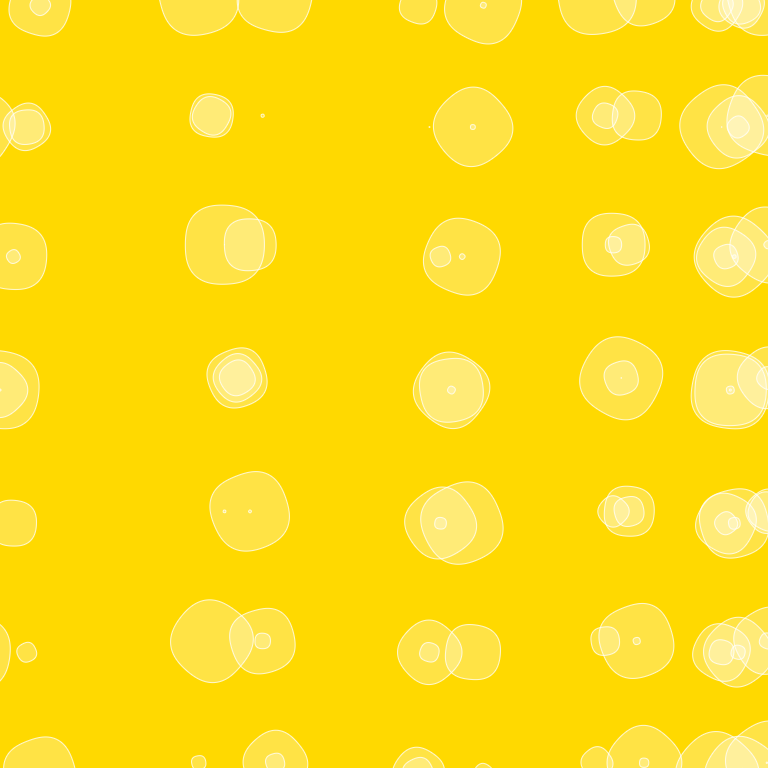
Give the GLSL for this pattern, as a Shadertoy shader.

```glsl
// Translucent white pebbles along a Lissajous path on a flat yellow ground.
#define GROUND vec3(1.0, 0.85, 0.0)
#define FILL_ALPHA 0.27
#define LINE_ALPHA 0.75
#define LINE_WIDTH 0.0014
#define MAX_RADIUS 0.0533
#define LAST_STEP 480
#define STEPS_PER_COLUMN 18
#define SQUARENESS 0.034
#define SKEW 0.009
#define LATITUDE_SHIFT -0.45

float hash(float n) {
    return fract(sin(n * 12.9898 + 4.1) * 43758.5453);
}

float cosDegrees(float a) {
    return cos(radians(mod(a, 360.0)));
}

float sinDegrees(float a) {
    return sin(radians(mod(a, 360.0)));
}

// Path: one degree per step across, ten degrees per step up.
vec2 pathPoint(float i) {
    return vec2(sinDegrees(i), 0.5 + sinDegrees(10.0 * i + LATITUDE_SHIFT));
}

// Radius swells and shrinks with a quadratic phase.
float pebbleRadius(float i) {
    float phase = 2.0 * i * i - 151.5 * i - 162.5;
    return MAX_RADIUS * (0.5 + 0.5 * cosDegrees(phase));
}

// Rounded, slightly lopsided square, turned differently at each step.
float pebbleDistance(vec2 q, float radius, float i) {
    float angle = atan(q.y, q.x + 1e-6);
    float turn = 6.2832 * hash(i);
    float bulge = SQUARENESS * cos(4.0 * angle + turn)
                + SKEW * cos(3.0 * angle + 2.0 * turn);
    return length(q) - radius * (1.0 + bulge);
}

float coverage(float d, float pixel) {
    return clamp(0.5 - d / pixel, 0.0, 1.0);
}

void mainImage(out vec4 fragColor, in vec2 fragCoord) {
    float pixel = 1.0 / iResolution.y;
    vec2 p = fragCoord * pixel;
    float reach = MAX_RADIUS * 1.06 + LINE_WIDTH + pixel;
    float groundLeft = 1.0;

    // Each column is one crossing of the canvas, seven steps tall.
    for (int column = 0; column <= LAST_STEP / STEPS_PER_COLUMN; column++) {
        int middle = column * STEPS_PER_COLUMN;
        if (abs(p.x - sinDegrees(float(middle))) > reach + 0.055) continue;

        for (int k = -3; k <= 3; k++) {
            int stepIndex = middle + k;
            if (stepIndex < 0 || stepIndex >= LAST_STEP) continue;
            float i = float(stepIndex);
            vec2 q = p - pathPoint(i);
            if (max(abs(q.x), abs(q.y)) > reach) continue;

            // White fill with a fine, brighter outline.
            float d = pebbleDistance(q, pebbleRadius(i), i);
            float inside = coverage(d, pixel);
            float outline = coverage(d - 0.5 * LINE_WIDTH, pixel)
                          - coverage(d + 0.5 * LINE_WIDTH, pixel);
            groundLeft *= (1.0 - FILL_ALPHA * inside) * (1.0 - LINE_ALPHA * outline);
        }
    }
    fragColor = vec4(mix(vec3(1.0), GROUND, groundLeft), 1.0);
}
```
